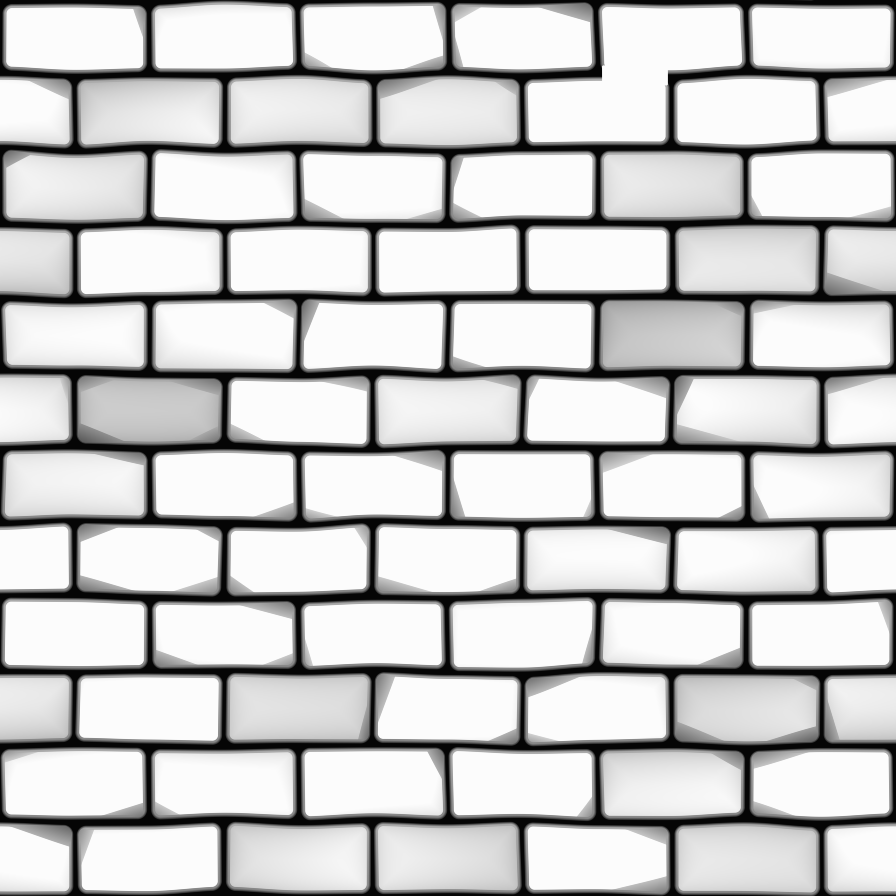
This pattern is drawn by a Shadertoy shader. Its source:

```glsl
const vec2 GRID = vec2(6.0, 12.0);          // bricks across, courses up
const vec2 BRICK = vec2(2.0, 1.0);          // brick cell, in course heights
const vec2 HALF_FACE = vec2(0.982, 0.474);  // half brick without mortar
const float CORNER = 0.13;
const float BEVEL = 0.055;
const float MORTAR = 0.02;

// Integer hash of a cell and a seed, 0..1
float hash(vec2 cell, float seed) {
    uvec3 v = uvec3(cell, seed) * 1664525u + 1013904223u;
    v.x += v.y * v.z; v.y += v.z * v.x; v.z += v.x * v.y;
    v ^= v >> 16u;
    v.x += v.y * v.z; v.y += v.z * v.x; v.z += v.x * v.y;
    return float(v.z >> 8u) / 16777216.0;
}

// Value noise that wraps after a whole number of lattice cells
float wrapNoise(vec2 p, float period, float seed) {
    vec2 i = floor(p), f = fract(p);
    f = f * f * (3.0 - 2.0 * f);
    vec2 a = mod(i, period), b = mod(i + 1.0, period);
    return mix(mix(hash(a, seed), hash(vec2(b.x, a.y), seed), f.x),
               mix(hash(vec2(a.x, b.y), seed), hash(b, seed), f.x), f.y);
}

float roundedBox(vec2 p, vec2 halfSize, float radius) {
    vec2 d = abs(p) - halfSize + radius;
    return length(max(d, 0.0)) + min(max(d.x, d.y), 0.0) - radius;
}

float coverage(float dist, float aa) {
    return 1.0 - smoothstep(-aa, aa, dist);
}

// Flat cuts across some of the four corners
float chipCorners(float shade, vec2 q, vec2 cell, float tone, float aa) {
    for (int k = 0; k < 4; k++) {
        float seed = 20.0 + 5.0 * float(k);
        if (hash(cell, seed) > 0.31) continue;
        vec2 side = vec2(k % 2, k / 2) * 2.0 - 1.0;
        vec2 fromCorner = HALF_FACE - q * side;
        float along = hash(cell, seed + 1.0), depth = hash(cell, seed + 2.0);
        vec2 cut = hash(cell, seed + 3.0) < 0.75
            ? vec2(mix(0.45, 1.1, along), mix(0.2, 0.34, depth))
            : vec2(mix(0.18, 0.3, depth), mix(0.4, 0.85, along));
        float t = dot(fromCorner, 1.0 / cut);
        float dist = (t - 1.0) / length(1.0 / cut);
        float facet = min(tone, 1.0) * mix(0.42, 0.76, clamp(t, 0.0, 1.0));
        facet += 0.14 * (hash(cell, seed + 4.0) - 0.5);
        shade = mix(shade, min(shade, facet), coverage(dist, aa));
    }
    return shade;
}

// Face brightness: tone, tilted light and soft dark rim
float faceShade(vec2 q, vec2 cell, float tone, float dist) {
    vec2 tilt = vec2(hash(cell, 3.0), hash(cell, 4.0)) - 0.5;
    float light = tone + dot(q, tilt * vec2(0.12, 0.3));
    float rim = 0.15 * exp(dist / 0.15);
    return clamp(light - rim, 0.0, 0.99);
}

float brickShade(vec2 q, vec2 cell, bool plain, float aa) {
    float lean = 0.025 * (hash(cell, 1.0) - 0.5);
    q += lean * vec2(-q.y, q.x);
    float dist = roundedBox(q, HALF_FACE - 0.014 * hash(cell, 2.0), CORNER);

    float wear = hash(cell, 5.0);
    float tone = plain ? 1.15 : 1.15 - 0.35 * wear * wear;
    float face = faceShade(q, cell, tone, dist);
    if (!plain) face = chipCorners(face, q, cell, tone, aa);

    // Bevel darkens outward; its lower side is deeper in shade
    float slope = smoothstep(-0.005, 0.04, -dist);
    float bevel = mix(0.16, 0.6 + 0.16 * q.y, slope);
    float shade = mix(min(bevel, face), face, coverage(dist + BEVEL, aa));
    return mix(MORTAR, shade, coverage(dist, aa));
}

void mainImage(out vec4 fragColor, in vec2 fragCoord) {
    vec2 p = fragCoord / iResolution.xy * GRID * BRICK;
    float aa = 0.6 * GRID.y / iResolution.y;

    // Uneven courses, nearly upright joints
    float period = GRID.y;
    vec2 drift = vec2(wrapNoise(p, period, 11.0), wrapNoise(p, period, 12.0)) - 0.5;
    p += drift * vec2(0.035, 0.065);

    // Running bond: even courses shift by half a brick
    float row = floor(p.y);
    float shift = 1.0 - mod(row, 2.0);
    float column = floor((p.x - shift) / BRICK.x);
    vec2 q = vec2(p.x - shift, p.y) - (vec2(column, row) + 0.5) * BRICK;
    vec2 cell = mod(vec2(column, row), GRID);

    // One pair of bricks is fused through a gap in the mortar
    bool fused = cell == vec2(4.0, 11.0) || cell == vec2(3.0, 10.0);
    float shade = brickShade(q, cell, fused, aa);
    float gap = roundedBox(p - vec2(8.5, 11.0), vec2(0.45, 0.12), 0.02);
    shade = mix(shade, 0.99, coverage(gap, aa));

    fragColor = vec4(vec3(shade), 1.0);
}
```
